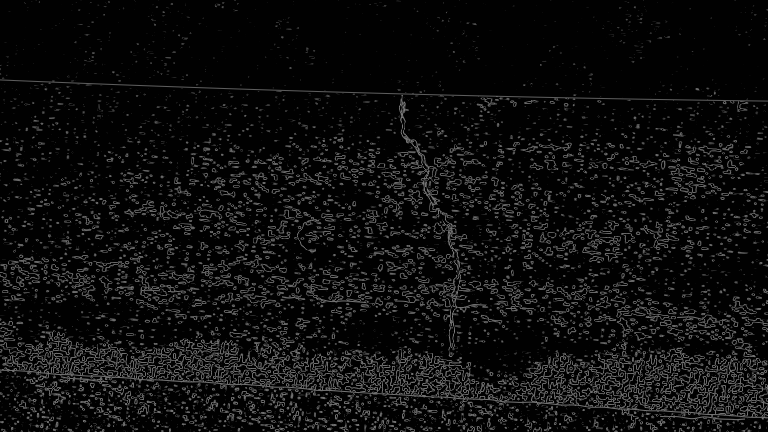
A Shadertoy shader for this texture:

```glsl
// Edge-traced cracked wall: speckle contours, a jagged crack, a ledge and a rubble strip.
#define INK 0.45
#define STROKE 0.0012
#define WALL_FREQ vec2(118.0, 200.0)
#define RUBBLE_FREQ vec2(176.0, 184.0)
#define WALL_DENSITY 0.36
#define RUBBLE_DENSITY 1.12
#define GROUND_DENSITY 0.40
#define SKY_DENSITY 0.05
#define CRACK_WIDTH 0.0050

float hash(vec2 p) {
    return fract(sin(dot(p, vec2(127.1, 311.7))) * 43758.5453);
}

// Value noise in x, its gradient in yz.
vec3 noise(vec2 p) {
    vec2 i = floor(p), f = fract(p);
    vec2 u = f * f * (3.0 - 2.0 * f), du = 6.0 * f * (1.0 - f);
    float a = hash(i), b = hash(i + vec2(1, 0));
    float c = hash(i + vec2(0, 1)), d = hash(i + vec2(1, 1));
    float k = a - b - c + d;
    return vec3(a + (b - a) * u.x + (c - a) * u.y + k * u.x * u.y,
                du * (vec2(b - a, c - a) + k * u.yx));
}

// Antialiased coverage of a thin line at distance d.
float stroke(float d) {
    return clamp((STROKE - d) * iResolution.y + 0.5, 0.0, 1.0);
}

// Outlines of noise islands; higher density gives more of them.
float islands(vec2 p, vec2 freq, float density) {
    vec3 n = noise(p * freq);
    float level = 1.03 - 0.5 * density;
    return stroke(abs(n.x - level) / max(length(n.yz * freq), 9.0));
}

float segment(vec2 p, vec2 a, vec2 b) {
    vec2 pa = p - a, ba = b - a;
    return length(pa - ba * clamp(dot(pa, ba) / dot(ba, ba), 0.0, 1.0));
}

// Soft elliptical patch.
float patchAt(vec2 p, vec2 centre, vec2 size) {
    vec2 q = (p - centre) / size;
    return exp(-dot(q, q));
}

float crackDistance(vec2 p) {
    vec2 path[12] = vec2[12](
        vec2(0.931, 0.780), vec2(0.935, 0.688), vec2(0.968, 0.653), vec2(0.988, 0.606),
        vec2(0.981, 0.560), vec2(1.014, 0.519), vec2(1.037, 0.479), vec2(1.039, 0.444),
        vec2(1.060, 0.403), vec2(1.053, 0.329), vec2(1.046, 0.282), vec2(1.042, 0.178));
    float d = 1.0;
    for (int i = 0; i < 11; i++) d = min(d, segment(p, path[i], path[i + 1]));
    return d;
}

// Speckle density on the wall; w.x runs across, w.y from ledge (0) to base (1).
float wallDensity(vec2 w) {
    float d = WALL_DENSITY * mix(0.3, 1.0, smoothstep(0.06, 0.28, w.y));
    d *= mix(0.5, 1.0, smoothstep(0.15, 0.6, w.x + 0.5 * w.y));
    d += 0.25 * patchAt(w, vec2(0.78, 0.23), vec2(0.25, 0.09));
    d += 0.18 * patchAt(w, vec2(0.30, 0.41), vec2(0.16, 0.10));
    d += 0.20 * patchAt(w, vec2(0.78, 0.46), vec2(0.13, 0.06));
    d += 0.20 * patchAt(w, vec2(0.56, 0.48), vec2(0.04, 0.12));
    d += 0.36 * patchAt(w, vec2(0.03, 0.66), vec2(0.16, 0.05));
    d += 0.26 * exp(-pow((w.y - 0.68) / 0.06, 2.0));
    d += 0.60 * patchAt(w, vec2(0.00, 0.87), vec2(0.04, 0.05));
    d += 0.60 * patchAt(w, vec2(0.69, 0.015), vec2(0.06, 0.015));
    d += 0.45 * patchAt(w, vec2(0.98, 0.0), vec2(0.06, 0.02));
    d -= 0.40 * patchAt(w, vec2(0.07, 0.79), vec2(0.07, 0.05));
    d -= 0.40 * patchAt(w, vec2(0.49, 0.80), vec2(0.05, 0.06));
    d -= 0.50 * patchAt(w, vec2(0.68, 0.85), vec2(0.07, 0.06));
    d -= 0.30 * patchAt(w, vec2(0.93, 0.56), vec2(0.10, 0.06));
    float clump = noise(w * vec2(19.0, 24.0)).x + 0.8 * noise(w * vec2(50.0, 45.0) + 7.0).x;
    return clamp(d * (0.3 + 1.3 * smoothstep(0.3, 1.4, clump)), 0.0, 0.72);
}

void mainImage(out vec4 fragColor, in vec2 fragCoord) {
    vec2 p = fragCoord / iResolution.y;
    float x = fragCoord.x / iResolution.x;
    float ledge = 0.815 - 0.076 * x + 0.027 * x * x;
    float base = 0.1435 - 0.11 * x;
    vec2 w = vec2(x, (ledge - p.y) / (ledge - base));
    vec2 q = mat2(0.995, 0.1, -0.1, 0.995) * p + 0.0016 * noise(p * 61.0).yz;
    float rough = noise(p * 30.0).x - 0.5;

    // Regions: sky, wall, rubble strip and ground.
    float rubbleTop = mix(0.885, 0.82, smoothstep(0.5, 0.85, x))
        + 0.085 * patchAt(vec2(x, 0), vec2(0.66, 0), vec2(0.06, 1))
        + 0.08 * patchAt(vec2(x, 0), vec2(0.0), vec2(0.045, 1)) + 0.08 * rough;
    float rubble = smoothstep(rubbleTop - 0.03, rubbleTop + 0.015, w.y) * step(w.y, 1.0);
    float ground = step(1.0, w.y);
    float sky = mix(-0.25, SKY_DENSITY, step(0.64, noise(p * 15.0).x))
        + 0.55 * patchAt(vec2(x, p.y), vec2(0.92, 0.79), vec2(0.07, 0.012));
    float coarse = w.y < 0.0 ? sky : wallDensity(w) * (1.0 - rubble) * (1.0 - ground);
    float fine = rubble * (RUBBLE_DENSITY - 0.3 * noise(p * 22.0).x)
        + ground * GROUND_DENSITY * (0.5 + noise(p * 18.0).x);
    float ink = 0.92 * islands(q, WALL_FREQ, coarse);
    ink = max(ink, islands(q + 3.7, RUBBLE_FREQ, fine) * step(0.01, fine));

    // Ledge, base line, its broken lower lip and a broken seam above the rubble.
    ink = max(ink, 0.8 * stroke(abs(p.y - ledge)));
    ink = max(ink, stroke(abs(p.y - base - 0.004 * rough)));
    float lip = abs(p.y - base + 0.012 + 0.012 * rough);
    ink = max(ink, stroke(lip) * max(step(0.86, x) * step(x, 0.97), step(0.08, x) * step(x, 0.14)));
    float seam = abs(w.y - 0.695 + 0.015 * rough) * 0.7;
    ink = max(ink, stroke(seam) * step(0.14, x) * step(0.58, noise(p * vec2(50.0, 9.0)).x));

    // Crack with two ragged sides, a faint side crack and a small arc.
    vec2 jag = p + 0.010 * vec2(noise(p * 55.0).x - 0.5, noise(p * 48.0 + 9.0).x - 0.5)
        + 0.006 * vec2(noise(p * 125.0).x - 0.5, noise(p * 118.0 + 5.0).x - 0.5);
    float crackWidth = CRACK_WIDTH * (0.1 + 1.2 * noise(p * 60.0 + 4.0).x);
    float gaps = smoothstep(0.12, 0.22, noise(p * 90.0 + 2.0).x);
    float crack = crackDistance(jag);
    ink = max(ink, 1.1 * stroke(abs(crack - crackWidth)) * gaps);
    ink = max(ink, stroke(crack) * step(0.6, noise(p * 75.0 + 8.0).x));
    float side = min(segment(jag, vec2(1.38, 0.555), vec2(1.45, 0.50)),
                     segment(jag, vec2(1.45, 0.50), vec2(1.54, 0.43)));
    ink = max(ink, stroke(side) * step(0.5, noise(p * 60.0).x));
    vec2 c = jag - vec2(0.725, 0.455);
    ink = max(ink, stroke(abs(length(c) - 0.033)) * step(c.x, 0.012) * gaps);

    fragColor = vec4(vec3(0.004 + INK * ink), 1.0);
}
```
